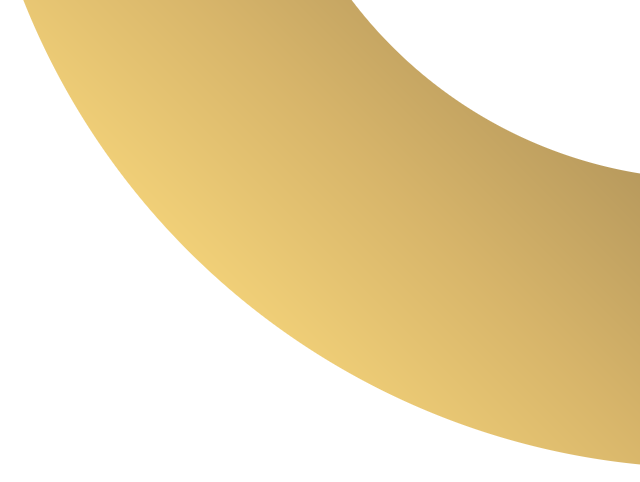
Write a WebGL 1 fragment shader that draws this background.

```glsl
precision highp float;

uniform vec2 u_resolution;

const vec3 WHITE = vec3(1.0);
const vec3 PALE_GOLD = vec3(0.940, 0.810, 0.467);
const vec3 MID_GOLD = vec3(0.843, 0.708, 0.415);
const vec3 DARK_GOLD = vec3(0.722, 0.604, 0.365);

// Signed distance to a ring, negative inside its band
float ringDistance(vec2 p, vec2 center, float innerRadius, float outerRadius) {
  float middle = 0.5 * (innerRadius + outerRadius);
  float halfWidth = 0.5 * (outerRadius - innerRadius);
  return abs(length(p - center) - middle) - halfWidth;
}

// Coverage of a shape with an edge one pixel wide
float coverage(float dist, float pixel) {
  return clamp(0.5 - dist / pixel, 0.0, 1.0);
}

// Three-stop blend with the middle stop at one half
vec3 threeStops(vec3 low, vec3 mid, vec3 high, float t) {
  vec3 lower = mix(low, mid, clamp(2.0 * t, 0.0, 1.0));
  return mix(lower, high, clamp(2.0 * t - 1.0, 0.0, 1.0));
}

void main() {
  // Canvas heights as units
  float pixel = 1.0 / u_resolution.y;
  vec2 p = gl_FragCoord.xy * pixel;

  // Diagonal metal gradient, darkening to the upper right
  float diagonal = (p.x + p.y - 0.888) / 1.077;
  vec3 gold = threeStops(PALE_GOLD, MID_GOLD, DARK_GOLD, diagonal);

  // Large ring centered beyond the upper right corner
  float ring = ringDistance(p, vec2(1.478, 1.567), 0.939, 1.538);
  gl_FragColor = vec4(mix(WHITE, gold, coverage(ring, pixel)), 1.0);
}
```
